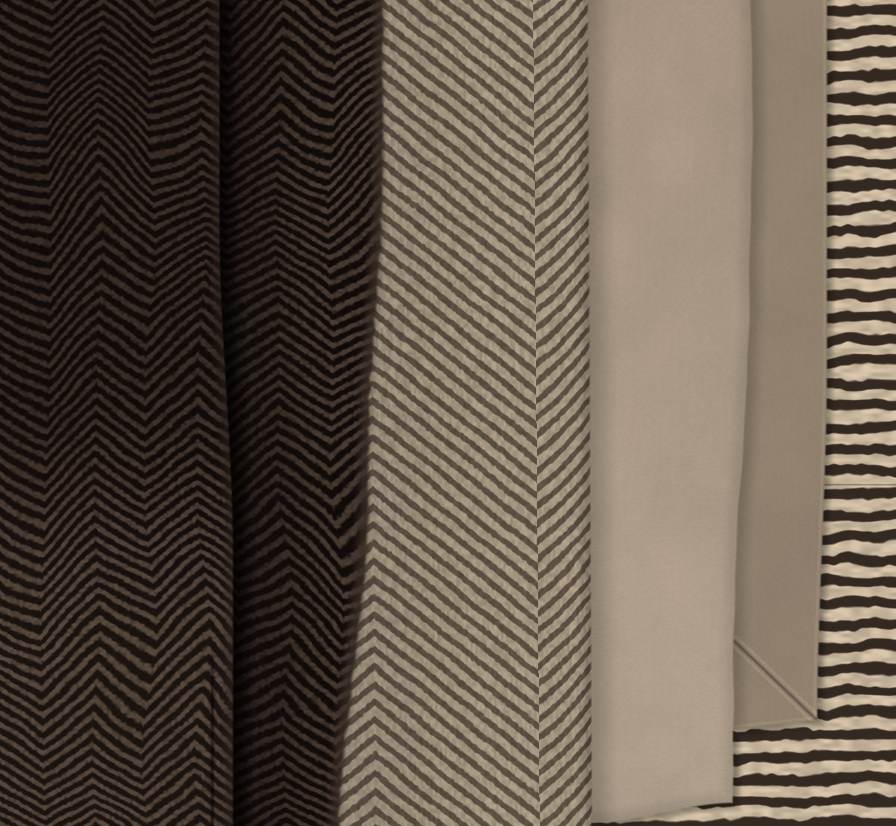
Write a WebGL 1 fragment shader that draws this texture.

```glsl
precision highp float;
// Hanging cloths in brown tones: two dark herringbone folds, a pale herringbone,
// two smooth cream panels and a striped knit behind them. Each cloth is a colour
// function, layered back to front by curved edges; y runs down, canvas width is 1.
uniform vec2 u_resolution;

float hash(vec2 p) {
  return fract(sin(dot(p, vec2(127.1, 311.7))) * 43758.5453);
}

float noise(vec2 p) {
  vec2 i = floor(p);
  vec2 f = fract(p);
  f = f * f * (3.0 - 2.0 * f);
  return mix(mix(hash(i), hash(i + vec2(1.0, 0.0)), f.x),
             mix(hash(i + vec2(0.0, 1.0)), hash(i + vec2(1.0, 1.0)), f.x), f.y);
}

float fbm(vec2 p) {
  float sum = 0.0;
  float amp = 0.5;
  for (int i = 0; i < 4; i++) {
    sum += amp * noise(p);
    p = p * 2.03 + 7.1;
    amp *= 0.5;
  }
  return sum;
}

// 1 in the middle of each stripe, 0 halfway between stripes
float wave(float phase) {
  return 0.5 + 0.5 * cos(6.28318 * phase);
}

// coverage of the side where d is negative
float cover(float d, float soft) {
  return 1.0 - smoothstep(-soft, soft, d);
}

float segmentDistance(vec2 p, vec2 a, vec2 b) {
  vec2 ab = b - a;
  return length(p - a - ab * clamp(dot(p - a, ab) / dot(ab, ab), 0.0, 1.0));
}

// horizontal knit stripes with wobbling rows
vec3 stripedKnit(vec2 p) {
  float wobble = 0.26 * (noise(p * vec2(38.0, 42.0)) - 0.5)
               + 0.12 * (noise(p * vec2(130.0, 60.0)) - 0.5);
  float phase = (p.y - 0.012) / 0.0245 + wobble + 0.8 * (p.x - 0.92);
  float dark = smoothstep(0.38, 0.72, wave(phase));
  vec3 yarn = vec3(0.79, 0.72, 0.62) * (0.9 + 0.2 * noise(p * vec2(90.0, 220.0)));
  vec3 col = mix(yarn, vec3(0.20, 0.16, 0.13), dark);
  float joint = cover(abs(p.y - 0.541) - 0.0008, 0.001);
  return mix(col, vec3(0.36, 0.31, 0.26), 0.6 * joint);
}

// plain soft cloth with faint mottling
vec3 smoothCloth(vec2 p, vec3 tint) {
  float mottle = fbm(p * vec2(16.0, 11.0)) - 0.47;
  float grain = noise(p * 420.0) - 0.5;
  return tint * (1.0 + 0.10 * mottle + 0.035 * grain);
}

// broad pale chevrons that meet on a spine
vec3 paleHerringbone(vec2 p, float edge) {
  float spine = 0.595 + 0.008 * p.y;
  float d = abs(p.x - spine);
  float right = step(spine, p.x);
  float drop = mix(0.80 * min(d, 0.366 - d), 0.72 * d + 5.0 * d * d, right);
  float wobble = 0.16 * (noise(p * 34.0) - 0.5);
  float stripe = wave((p.y + drop) / 0.0198 + 0.45 * right + wobble);
  float thread = noise(p * vec2(300.0, 260.0));
  float dark = smoothstep(0.40, 0.82, stripe + 0.35 * (thread - 0.5));
  vec3 col = mix(vec3(0.645, 0.585, 0.505), vec3(0.32, 0.27, 0.225), 0.88 * dark);
  col *= 0.90 + 0.2 * noise(p * vec2(380.0, 190.0));
  col *= 0.93 + 0.07 * smoothstep(0.42, 0.58, p.x);
  return col * (0.80 + 0.20 * smoothstep(0.0, 0.018, edge - p.x));
}

// narrow dark zigzags, bent by slow folds in the cloth
vec3 darkHerringbone(vec2 p, float shift, float light) {
  vec2 bend = vec2(noise(p * vec2(5.0, 7.0) + shift), noise(p * vec2(9.0, 6.0) + 4.0)) - 0.5;
  vec2 q = p + bend * vec2(0.022, 0.065);
  float zigzag = abs(fract(q.x / 0.118 + shift) - 0.5) * 0.118;
  float wobble = 0.25 * (noise(p * 45.0) - 0.5);
  float stripe = wave((q.y + 0.72 * zigzag) / 0.0148 + wobble);
  float fuzz = noise(p * vec2(300.0, 340.0));
  float bright = smoothstep(0.2, 0.95, stripe + 0.4 * (fuzz - 0.5));
  vec3 col = mix(vec3(0.066, 0.043, 0.037), vec3(0.275, 0.225, 0.190), bright * light);
  return col * (0.88 + 0.24 * fuzz);
}

void main() {
  vec2 p = vec2(gl_FragCoord.x, u_resolution.y - gl_FragCoord.y) / u_resolution.x;
  p.y *= 0.921875 * u_resolution.x / u_resolution.y;
  float soft = 0.0016;

  // right-hand edges of the cloths, left to right
  float foldEdge = 0.245 + 0.015 * smoothstep(0.25, 0.62, p.y);
  float darkEdge = 0.427 - 0.016 * smoothstep(0.2, 0.5, p.y)
                 - 0.034 * smoothstep(0.55, 0.95, p.y) + 0.003 * (noise(p * 90.0) - 0.5);
  float paleEdge = 0.656 + 0.005 * p.y;
  float creamEdge = 0.839 - 0.021 * smoothstep(0.2, 0.8, p.y) + 0.003 * (noise(p.yy * 14.0) - 0.5);
  float backEdge = 0.923 - 0.011 * smoothstep(0.4, 0.82, p.y);

  // lower hems
  float creamHem = 0.918 - 0.022 * smoothstep(0.66, 0.82, p.x);
  float backHem = 0.814 - 0.11 * (p.x - 0.818);

  // knit, shaded next to the cloths hanging over it
  float backDist = max(p.x - backEdge, p.y - backHem);
  float creamDist = max(p.x - creamEdge, p.y - creamHem);
  vec3 col = stripedKnit(p);
  col *= 0.68 + 0.32 * smoothstep(0.0, 0.012, min(backDist, creamDist));

  // rear cream panel with its diagonal fold
  vec3 back = smoothCloth(p + 3.0, vec3(0.565, 0.500, 0.430));
  back *= 0.84 + 0.16 * smoothstep(0.0, 0.022, p.x - creamEdge);
  float crease = segmentDistance(p, vec2(0.820, 0.716), vec2(0.911, 0.803));
  back *= 1.0 - 0.42 * cover(crease - 0.001, 0.002);
  back *= 1.0 + 0.14 * cover(abs(crease - 0.005) - 0.001, 0.002);
  back *= 1.0 + 0.10 * cover(abs(backDist + 0.003) - 0.001, 0.002);
  col = mix(col, back, cover(backDist, soft));

  // front cream panel
  vec3 cream = smoothCloth(p, mix(vec3(0.650, 0.580, 0.505), vec3(0.685, 0.620, 0.548), p.y));
  cream *= 0.82 + 0.18 * smoothstep(0.0, 0.035, p.x - paleEdge);
  cream *= 0.91 + 0.09 * smoothstep(0.0, 0.02, -creamDist);
  col = mix(col, cream, cover(creamDist, soft));

  // pale herringbone
  col = mix(col, paleHerringbone(p, paleEdge), cover(p.x - paleEdge, soft));
  col *= 1.0 - 0.25 * cover(abs(p.x - darkEdge) - 0.002, 0.006);

  // second dark fold: deep shadow on its left, fuzzy rim on its right
  float lit = 0.45 + 0.5 * smoothstep(0.0, 0.12, p.x - foldEdge);
  vec3 dark = darkHerringbone(p, 0.32, lit);
  dark *= 0.25 + 0.75 * smoothstep(0.0, 0.03, p.x - foldEdge);
  dark = mix(dark, vec3(0.235, 0.185, 0.155), 0.75 * smoothstep(0.018, 0.002, darkEdge - p.x));
  col = mix(col, dark, cover(p.x - darkEdge, 0.0025));

  // first dark fold, lighter toward the bottom
  float glow = 0.72 + 0.32 * smoothstep(0.42, 0.65, p.y) + 0.25 * (fbm(p * 6.0) - 0.5);
  vec3 fold = darkHerringbone(p, 0.08, glow);
  fold += vec3(0.040, 0.032, 0.027) * smoothstep(0.45, 0.75, p.y + 0.3 * (0.12 - p.x));
  fold = mix(fold, vec3(0.17, 0.135, 0.115), 0.5 * smoothstep(0.015, 0.002, foldEdge - p.x));
  float seam = cover(abs(p.x - 0.237) - 0.001, 0.003) * smoothstep(0.70, 0.78, p.y);
  fold *= 1.0 - 0.8 * seam;
  col = mix(col, fold, cover(p.x - foldEdge, soft));

  gl_FragColor = vec4(col, 1.0);
}
```
